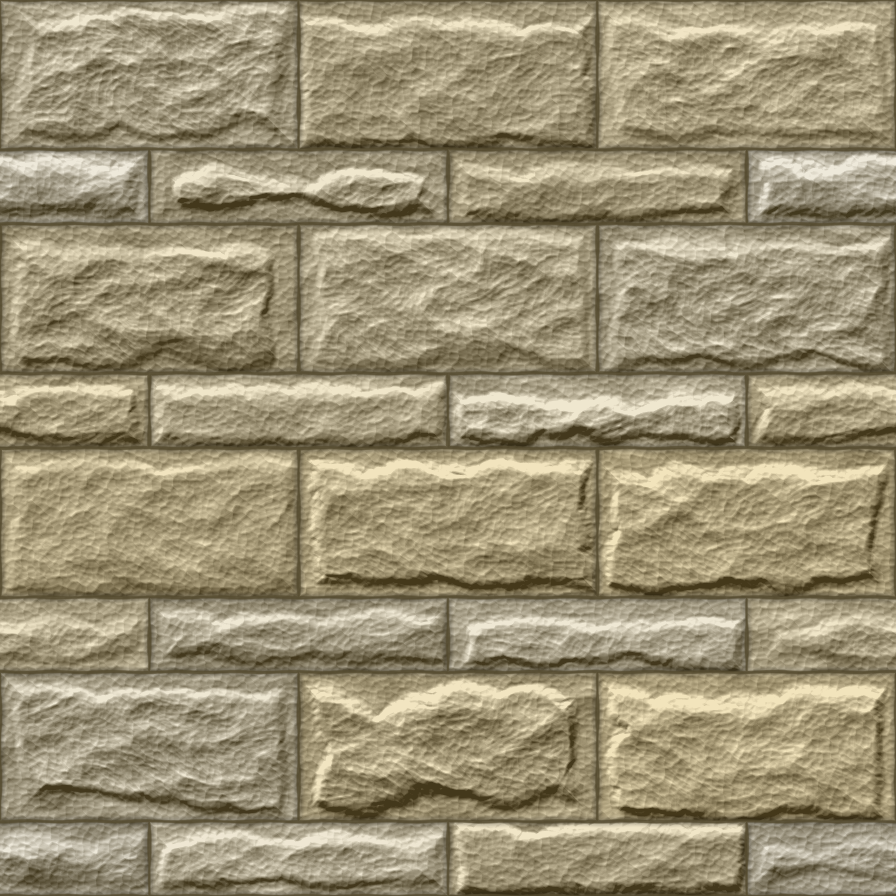
Reproduce this texture procedurally as a Shadertoy shader.

```glsl
vec2 hash2(vec2 p) {
    vec3 a = fract(p.xyx * vec3(0.1031, 0.1030, 0.0973));
    a += dot(a, a.yzx + 33.33);
    return fract((a.xx + a.yz) * a.zy);
}

// Squared distance to the nearest cell point: hollows between sharp ridges
float cellular(vec2 p) {
    vec2 cell = floor(p), f = fract(p);
    float nearest = 4.0;
    for (int y = -1; y <= 1; y++)
    for (int x = -1; x <= 1; x++) {
        vec2 o = vec2(x, y);
        vec2 r = o + hash2(cell + o) - f;
        nearest = min(nearest, dot(r, r));
    }
    return nearest;
}

// Chipped surface: gently warped hollows at four scales
float chips(vec2 p) {
    float sum = 0.0, amp = 1.0;
    for (int i = 0; i < 4; i++) {
        p += 0.15 * sin(p.yx * vec2(2.3, 1.9) + vec2(0.7, 2.1));
        sum += amp * cellular(p);
        p = mat2(1.72, 1.20, -1.20, 1.72) * p + 17.3;
        amp *= 0.54;
    }
    return sum;
}

// Height of a rock face with a raised, ragged centre inside a flat margin
float relief(vec2 q, vec2 size, vec2 id) {
    vec2 low = hash2(id + 11.0) * vec2(0.012, 0.010) - 0.004;
    vec2 high = hash2(id + 23.0) * vec2(0.012, 0.020) - 0.004;
    vec2 style = hash2(id + 41.0);
    float rough = chips(q * vec2(13.0, 20.0) + id * 37.0);
    float bite = cellular(q * vec2(10.0, 8.0) + id * 13.0);
    vec2 inset = min(q - low, size - q - high);
    float edge = min(inset.x, inset.y) - 0.018 * rough - 0.045 * style.y * bite;
    float face = smoothstep(-0.006, 0.010, edge);
    return face * mix(0.35, 1.1, style.x)
         + rough * mix(0.45, 1.0, face) * mix(0.75, 1.2, style.y);
}

void mainImage(out vec4 fragColor, in vec2 fragCoord) {
    vec2 uv = fragCoord / iResolution.xy;

    // Four pairs of courses: a low one below a tall one, shifted by half a stone
    float v = fract(uv.y * 4.0);
    float tall = step(1.0 / 3.0, v);
    float x = uv.x * 3.0 + 0.5 * (1.0 - tall);
    vec2 id = vec2(mod(floor(x), 3.0), floor(uv.y * 4.0) * 2.0 + tall);
    vec2 size = vec2(1.0 / 3.0, mix(1.0, 2.0, tall) / 12.0);
    vec2 q = vec2(fract(x) / 3.0, (v - tall / 3.0) / 4.0);

    // Light from above and slightly left, with a broad slope and a fine one
    vec2 toLight = vec2(-0.4, 0.92);
    float h = relief(q, size, id);
    float fine = h - relief(q + 0.003 * toLight, size, id);
    float broad = h - relief(q + 0.011 * toLight, size, id);
    float tone = 0.61 + 1.15 * fine + 0.33 * broad;

    // Embossed grain, soft mottling and a different brightness for each stone
    vec2 variation = hash2(id + 67.0);
    vec2 grain = q * vec2(135.0, 165.0) + id * 29.0;
    tone += 0.36 * (cellular(grain) - cellular(grain + 0.45 * toLight));
    tone += 0.05 * sin(q.x * 41.0 + 3.0 * sin(q.y * 37.0 + id.x)) * sin(q.y * 53.0 + id.y);
    tone += 0.10 * (variation.x - 0.5);
    tone = clamp(tone, 0.0, 1.12);

    vec3 shadow = vec3(0.26, 0.22, 0.11), lit = vec3(0.86, 0.83, 0.72);
    vec3 color = mix(shadow, lit, tone);
    float grey = clamp(variation.y + 0.35 * (0.5 - tall), 0.0, 1.0);
    color *= mix(vec3(1.02, 0.99, 0.93), vec3(1.0, 1.01, 1.08), grey);

    // Thin, slightly uneven joints with soiled stone beside them
    vec2 border = min(q, size - q);
    float d = min(border.x, border.y) + 0.0006 * sin(q.x * 97.0 + 2.0 * sin(q.y * 83.0 + id.y));
    float px = 1.0 / iResolution.y;
    color *= mix(0.78, 1.0, smoothstep(0.001, 0.008, d));
    float joint = 1.0 - smoothstep(0.0018 - px, 0.0018 + px, d);
    color = mix(color, vec3(0.33, 0.29, 0.18), 0.85 * joint);

    fragColor = vec4(color, 1.0);
}
```
